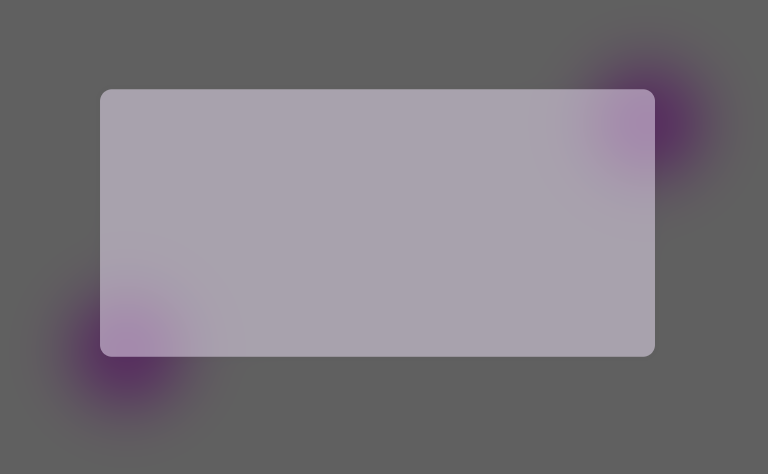
Write a WebGL 2 fragment shader that draws this background.

```glsl
#version 300 es
precision highp float;
// A translucent pale panel with rounded corners floats on plain grey,
// with a soft violet glow behind two opposite corners. The glows are radial
// falloffs and the panel is a rounded-box distance blended over them.

uniform vec2 u_resolution;
out vec4 fragColor;

const vec3 GREY = vec3(0.378);
const vec3 VIOLET = vec3(0.345, 0.19, 0.375);
const vec3 GLASS = vec3(0.94, 0.892, 0.976);
const float GLASS_OPACITY = 0.5;

const vec2 PANEL_CENTER = vec2(-0.0137, 0.0295);
const vec2 PANEL_HALF = vec2(0.5854, 0.2822);
const float PANEL_RADIUS = 0.0253;

const vec2 GLOW_UPPER = vec2(0.555, 0.2405);
const vec2 GLOW_LOWER = vec2(-0.542, -0.2384);
const float GLOW_RADIUS = 0.133;

// Signed distance to a box with rounded corners
float roundedBox(vec2 p, vec2 halfSize, float radius) {
    vec2 q = abs(p) - halfSize + radius;
    return length(max(q, 0.0)) + min(max(q.x, q.y), 0.0) - radius;
}

// Blurred disc, strongest at its centre
float glow(vec2 p, vec2 center, float radius) {
    return exp(-pow(distance(p, center) / radius, 2.2));
}

void main() {
    // Centred coordinates, one unit is the canvas height
    vec2 p = (gl_FragCoord.xy - 0.5 * u_resolution) / u_resolution.y;
    float pixel = 1.0 / u_resolution.y;

    // Backdrop and glows
    vec3 color = mix(GREY, VIOLET, glow(p, GLOW_UPPER, GLOW_RADIUS));
    color = mix(color, VIOLET, glow(p, GLOW_LOWER, GLOW_RADIUS));

    // Translucent panel with an antialiased edge
    float d = roundedBox(p - PANEL_CENTER, PANEL_HALF, PANEL_RADIUS);
    float coverage = clamp(0.5 - d / pixel, 0.0, 1.0);
    color = mix(color, GLASS, GLASS_OPACITY * coverage);

    // Faint shadow just outside the panel
    color *= 1.0 - 0.02 * (1.0 - coverage) * exp(-max(d, 0.0) / 0.012);

    fragColor = vec4(color, 1.0);
}
```
